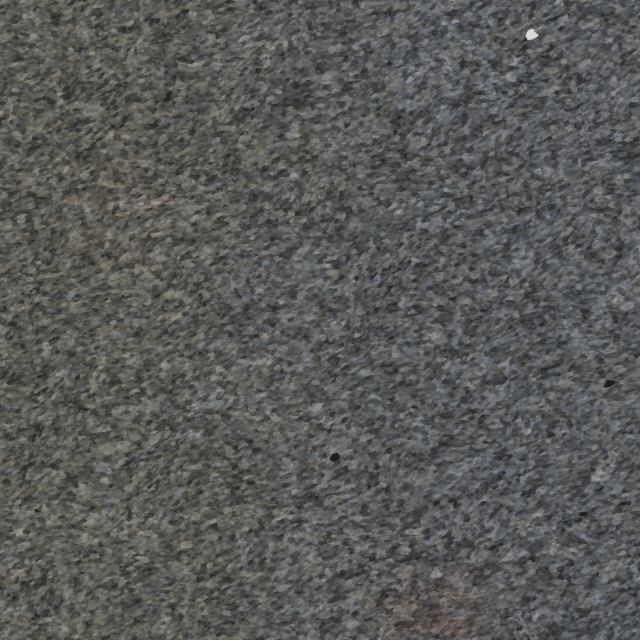
Reproduce this texture procedurally as a Shadertoy shader.

```glsl
const float GRAIN_TILT = 0.35;
const vec2 FINE_CELLS = vec2(165.0, 250.0);
const vec2 GRAIN_CELLS = vec2(100.0, 165.0);
const vec2 CLUMP_CELLS = vec2(52.0, 80.0);
const float FLAKE_CELLS = 36.0;
const float FLAKE_SHARE = 0.28;
const float FINE_CONTRAST = 0.070;
const float GRAIN_CONTRAST = 0.095;
const float CLUMP_CONTRAST = 0.050;
const float FLAKE_CONTRAST = 0.060;
const float EDGE_SHARPNESS = 13.0;
const float STONE_LEVEL = 0.347;
const vec3 WARM_TINT = vec3(1.01, 1.01, 0.945);
const vec3 COOL_TINT = vec3(0.975, 1.0, 1.025);
const vec3 RUST_TINT = vec3(1.07, 0.94, 0.88);
const vec3 PIT_COLOR = vec3(0.10, 0.095, 0.09);
const vec3 FLECK_COLOR = vec3(0.84, 0.85, 0.84);
const vec2 FLECK_POS = vec2(0.831, 0.946);
const vec2 PITS[3] = vec2[3](vec2(0.522, 0.285), vec2(0.951, 0.400), vec2(0.911, 0.197));

vec3 hash3(vec2 cell) {
    vec3 h = fract(cell.xyx * vec3(0.1031, 0.1030, 0.0973));
    h += dot(h, h.yxz + 33.33);
    return fract((h.xxy + h.yzz) * h.zyx);
}

vec2 rotate(vec2 v, float angle) {
    float c = cos(angle), s = sin(angle);
    return vec2(c * v.x + s * v.y, c * v.y - s * v.x);
}

// Soft-edged cellular mosaic: x is brightness, y is tint, both in -1..1
vec2 mosaic(vec2 p, float seed) {
    vec2 base = floor(p);
    vec3 sum = vec3(0.0);
    for (int j = -1; j <= 1; j++)
    for (int i = -1; i <= 1; i++) {
        vec2 cell = base + vec2(i, j);
        vec3 site = hash3(cell + seed);
        vec3 value = hash3(cell + seed + 71.7);
        vec2 d = cell + site.xy - p;
        sum += vec3(value.xy * 2.0 - 1.0, 1.0) * exp(-EDGE_SHARPNESS * dot(d, d));
    }
    return sum.xy / sum.z;
}

// Sparse larger flakes with ragged outlines
float flakes(vec2 p, float ragged) {
    vec2 base = floor(p);
    float cover = 0.0;
    for (int j = -1; j <= 1; j++)
    for (int i = -1; i <= 1; i++) {
        vec2 cell = base + vec2(i, j);
        vec3 site = hash3(cell + 411.0);
        vec3 shape = hash3(cell + 523.0);
        vec2 d = rotate(p - cell - site.xy, (shape.x - 0.5) * 2.0);
        d.y *= mix(1.1, 2.0, shape.y);
        float radius = mix(0.18, 0.42, shape.z * shape.z) + 0.10 * ragged;
        float flake = 1.0 - smoothstep(-0.06, 0.06, length(d) - radius);
        cover = max(cover, flake * step(site.z, FLAKE_SHARE));
    }
    return cover;
}

// Broad uneven shading from layered sines
float mottle(vec2 p) {
    return (sin(p.x * 9.0 + 2.0 * sin(p.y * 7.0 + 1.0))
          + sin(p.y * 13.0 - p.x * 8.0 + 1.5 * sin(p.x * 11.0))
          + sin(p.x * 23.0 + p.y * 19.0 + 2.0 * sin(p.y * 17.0))) / 3.0;
}

float blob(vec2 d, float radius) {
    return exp(-dot(d, d) / (radius * radius));
}

void mainImage(out vec4 fragColor, in vec2 fragCoord) {
    vec2 p = fragCoord / iResolution.y;
    float broad = mottle(p);

    // Tilted, gently bent grain direction
    vec2 q = rotate(p, GRAIN_TILT);
    q += 0.004 * sin(q.yx * vec2(31.0, 23.0) + 2.0 * sin(q * 13.0));

    // Three sizes of grain
    vec2 fine = mosaic(q * FINE_CELLS, 301.0);
    vec2 grain = mosaic(q * GRAIN_CELLS, 157.0);
    vec2 clump = mosaic(q * CLUMP_CELLS, 211.0);
    float flake = flakes(q * FLAKE_CELLS, grain.x + fine.x);

    float level = STONE_LEVEL + 0.012 * broad
        + FINE_CONTRAST * fine.x
        + GRAIN_CONTRAST * grain.x
        + CLUMP_CONTRAST * clump.x
        + FLAKE_CONTRAST * flake;

    // Warm to cool drift, grain tints and rust stains
    float cool = smoothstep(0.1, 0.85, p.x + 0.10 * broad);
    vec3 color = level * mix(WARM_TINT, COOL_TINT, cool);
    color *= 1.0 + vec3(0.025, 0.0, -0.035) * (grain.y + 0.7 * clump.y);
    float rust = blob(p - vec2(0.69, 0.03), 0.09) + 0.4 * blob(p - vec2(0.19, 0.69), 0.10);
    color *= mix(vec3(1.0), RUST_TINT, rust * (0.8 + 0.3 * grain.y));

    // Dark pits and one bright fleck
    float rough = 0.0015 * (grain.x + fine.x);
    for (int i = 0; i < 3; i++) {
        vec2 d = rotate(p - PITS[i], GRAIN_TILT) * vec2(0.8, 1.2);
        float pit = 1.0 - smoothstep(-0.002, 0.002, length(d) - 0.0075 + 0.0013 * float(i) + rough);
        color = mix(color, PIT_COLOR, 0.9 * pit);
    }
    float fleck = 1.0 - smoothstep(-0.002, 0.002, length(p - FLECK_POS) - 0.008 + rough);
    color = mix(color, FLECK_COLOR, fleck);

    fragColor = vec4(clamp(color, 0.0, 1.0), 1.0);
}
```
